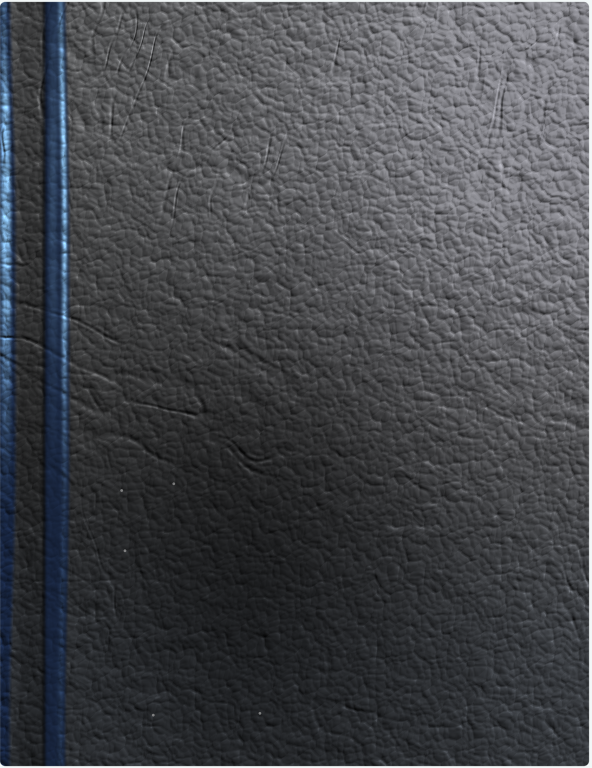
This texture is drawn by a Shadertoy shader. Its source:

```glsl
// Black pebbled leather cover with two glossy blue foil grooves along its left side.
#define GRAIN 118.0
#define RELIEF 0.85
#define CREASE_DEPTH 0.6
#define LIGHT_DIR vec2(0.55, 0.84)
#define GLOW_POS vec2(0.97, 0.85)
#define SHADE_POS vec2(0.46, 0.31)
#define FOIL_DARK vec3(0.085, 0.135, 0.235)
#define FOIL_BRIGHT vec3(0.52, 0.72, 0.89)
#define PAPER vec3(0.95, 0.97, 0.97)

vec2 hash2(vec2 p) {
    vec3 q = fract(p.xyx * vec3(0.1031, 0.1030, 0.0973));
    q += dot(q, q.yzx + 33.33);
    return fract((q.xx + q.yz) * q.zy);
}

float noise(vec2 p) {
    vec2 i = floor(p), f = fract(p);
    f = f * f * (3.0 - 2.0 * f);
    float low = mix(hash2(i).x, hash2(i + vec2(1, 0)).x, f.x);
    float high = mix(hash2(i + vec2(0, 1)).x, hash2(i + vec2(1, 1)).x, f.x);
    return mix(low, high, f.y);
}

float fbm(vec2 p) {
    float sum = 0.0, amp = 0.5;
    for (int i = 0; i < 4; i++) {
        sum += amp * noise(p);
        p = mat2(1.6, 1.2, -1.2, 1.6) * p + 7.3;
        amp *= 0.5;
    }
    return sum;
}

// Small irregular domes
float pebbles(vec2 p) {
    vec2 cell = floor(p), f = fract(p);
    float nearest = 8.0;
    for (int y = -1; y <= 1; y++)
    for (int x = -1; x <= 1; x++) {
        vec2 o = vec2(x, y);
        vec2 r = o + hash2(cell + o) - f;
        nearest = min(nearest, dot(r, r));
    }
    return -nearest;
}

// Long broken folds running along the given angle
float creases(vec2 p, float angle, float density) {
    float c = cos(angle), s = sin(angle);
    vec2 q = vec2(c * p.x + s * p.y, c * p.y - s * p.x);
    q += 0.025 * (vec2(noise(p * 24.0), noise(p * 24.0 + 40.0)) - 0.5);
    float ridge = 1.0 - abs(2.0 * noise(q * vec2(0.25, 1.0) * density) - 1.0);
    return smoothstep(0.75, 1.0, ridge) * smoothstep(0.4, 0.7, noise(p * 9.0 + 3.0));
}

float leatherHeight(vec2 p) {
    vec2 warp = vec2(noise(p * 60.0), noise(p * 60.0 + 19.0)) - 0.5;
    float h = 0.75 * pebbles(p * GRAIN * vec2(1.0, 1.1) + warp * 0.8);
    h += 1.5 * fbm(p * GRAIN * 0.5 + warp * 0.4);
    float upper = smoothstep(0.55, 0.8, p.y);
    float lower = 1.0 - smoothstep(0.25, 0.42, p.y);
    float folds = creases(p, 1.25, 46.0) * upper
                + creases(p, -0.42, 40.0) * (1.0 - upper) * (1.0 - 0.6 * lower)
                + creases(p, 1.9, 44.0) * lower * 0.6;
    return h - CREASE_DEPTH * folds;
}

float band(float x, float left, float right, float soft) {
    return smoothstep(left - soft, left + soft, x) * (1.0 - smoothstep(right - soft, right + soft, x));
}

float blob(vec2 v) { return exp(-dot(v, v)); }

void mainImage(out vec4 fragColor, in vec2 fragCoord) {
    vec2 uv = fragCoord / iResolution.xy;
    float aspect = iResolution.x / iResolution.y;
    vec2 p = vec2(uv.x * aspect, uv.y);

    // Relief lit from the upper right
    float slope = leatherHeight(p) - leatherHeight(p + LIGHT_DIR * 0.4 / GRAIN);
    float glow = blob((uv - GLOW_POS) * vec2(1.7, 1.9));
    float shade = blob((uv - SHADE_POS) * vec2(3.0, 2.9));
    float tone = 0.2 + 0.10 * smoothstep(0.3, 1.0, uv.y) + 0.24 * glow - 0.115 * shade;
    tone *= 0.92 + 0.16 * fbm(p * 7.0);
    float lit = tone * max(0.2, 1.0 + RELIEF * slope * (1.0 + 0.1 * glow));
    lit += 0.22 * tone * smoothstep(0.3, 0.8, slope);
    lit = min(lit, 0.55 + 0.4 * (lit - 0.55));
    float cool = 1.0 - smoothstep(0.1, 0.5, uv.y);
    vec3 tint = mix(vec3(0.99, 1.0, 1.01), vec3(0.94, 1.0, 1.08), cool);
    tint = mix(tint, vec3(0.99, 0.99, 1.04), glow);
    vec3 col = lit * tint;

    // Hinge shadow and foil grooves
    col *= 1.0 - 0.25 * band(uv.x, 0.028, 0.072, 0.012);
    float belly = smoothstep(0.05, 0.4, uv.y) * (1.0 - smoothstep(0.7, 1.05, uv.y));
    float shine = smoothstep(0.3, 0.75, uv.y) * (1.0 - 0.55 * smoothstep(0.85, 1.0, uv.y));
    shine *= 0.75 + 0.5 * noise(p * vec2(90.0, 70.0));
    float glint = max(0.25, 1.0 + 0.8 * slope);
    float edgeFoil = band(uv.x, -0.02, 0.016 + 0.010 * belly, 0.005);
    float edgeGloss = band(uv.x, 0.002, 0.010 + 0.008 * belly, 0.006);
    vec3 foil = mix(FOIL_DARK, FOIL_BRIGHT, min(1.0, shine * edgeGloss * 0.85)) * glint;
    col = mix(col, foil, edgeFoil);
    float grooveRight = 0.110 + 0.007 * belly;
    float groove = band(uv.x, 0.075, grooveRight, 0.004);
    float lip = exp(-pow((uv.x - grooveRight + 0.008) / 0.005, 2.0));
    float floorGloss = 0.22 * shine * band(uv.x, 0.083, 0.097, 0.006);
    foil = mix(FOIL_DARK, FOIL_BRIGHT, min(1.0, floorGloss + lip * (0.1 + 0.85 * shine)));
    col = mix(col, foil * mix(1.0, glint, 0.4 + 0.5 * lip), groove * 0.95);
    col *= 1.0 - 0.5 * exp(-pow((uv.x - 0.074) / 0.004, 2.0));

    // Scattered dust on the lower left
    vec2 dustCell = floor(p * 34.0);
    vec2 offset = fract(p * 34.0) - 0.2 - 0.6 * hash2(dustCell + 5.0);
    float dust = step(0.94, hash2(dustCell + 71.0).x) * (1.0 - smoothstep(0.03, 0.09, length(offset)));
    dust *= band(uv.x, 0.14, 0.48, 0.05) * (1.0 - smoothstep(0.35, 0.5, uv.y));
    col = mix(col, vec3(0.62), dust * 0.75);

    // Pale surround with rounded corners
    vec2 halfSize = vec2(aspect * 0.4975, 0.4975);
    vec2 q = abs(p - vec2(aspect * 0.4975, 0.5)) - halfSize + 0.007;
    float cover = length(max(q, 0.0)) + min(max(q.x, q.y), 0.0) - 0.007;
    col = mix(col, PAPER, smoothstep(-0.001, 0.001, cover));
    fragColor = vec4(clamp(col, 0.0, 1.0), 1.0);
}
```
